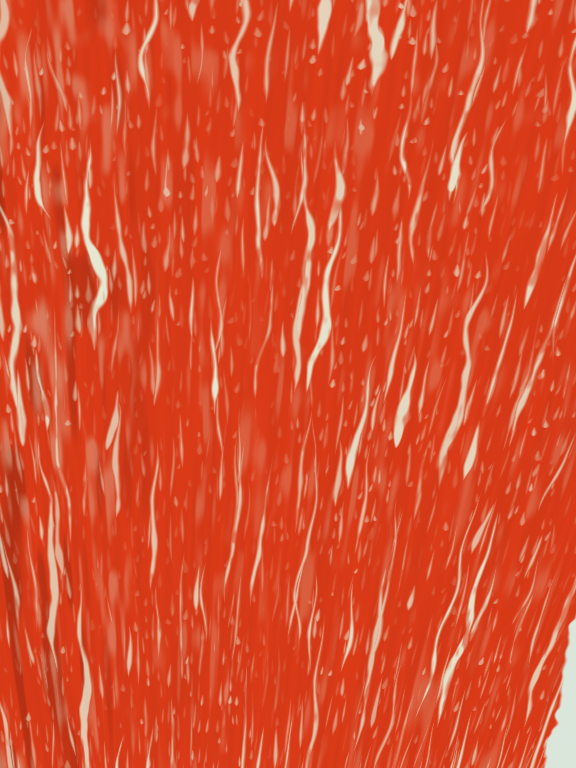
Give the GLSL for this texture, as a Shadertoy shader.

```glsl
// Red paint dragged over a pale wall, leaving fanned, broken cream streaks.

const vec3 RED = vec3(0.842, 0.225, 0.092);
const vec3 CREAM = vec3(0.90, 0.91, 0.82);
const vec3 WALL = vec3(0.86, 0.90, 0.86);
const float SOFTNESS = 0.0034;   // edge blur, in canvas widths
const float FAN_HEIGHT = 0.66;   // height at which the fan is undistorted
const float FAN_LEAN = -0.12;    // lean of the strokes at the left edge
const float FAN_SPREAD = 0.42;   // extra lean towards the right edge
const float SCUFF = 0.30;        // strength of the faint dry-brush marks
const float RIDGE = 0.16;        // strength of dark ridges at the left

float hash(vec2 p) {
    return fract(sin(dot(p, vec2(127.1, 311.7))) * 43758.5453);
}

float noise(vec2 p) {
    vec2 i = floor(p), f = fract(p);
    f = f * f * (3.0 - 2.0 * f);
    return mix(mix(hash(i), hash(i + vec2(1, 0)), f.x),
               mix(hash(i + vec2(0, 1)), hash(i + vec2(1, 1)), f.x), f.y);
}

// Straightens the fan, so that every brush stroke runs along y
vec2 fanCoords(vec2 p) {
    float h = p.y - FAN_HEIGHT;
    return vec2((p.x - FAN_LEAN * h) / (1.0 + FAN_SPREAD * h), p.y);
}

// One tapered, wavering streak per cell; opacity is a min-max range
float streaks(vec2 p, vec2 cell, float density, float halfWidth, vec2 opacity, float seed) {
    float cover = 0.0;
    float ragged = 0.45 + 1.1 * noise(p * vec2(75.0, 38.0) + seed);
    for (int k = -1; k <= 1; k++) {
        float column = floor(p.x / cell.x) + float(k);
        float y = p.y / cell.y + 7.0 * hash(vec2(column, seed));
        vec2 id = vec2(column, floor(y) + 31.0 * seed);
        if (hash(id) > density) continue;

        float size = hash(id + 0.37);
        float shift = hash(id + 0.71);
        float halfLength = mix(0.18, 0.49, hash(id + 0.53));
        float t = (fract(y) - mix(halfLength, 1.0 - halfLength, shift)) / halfLength;

        // Centre line: a slight tilt plus a slow waver
        float waver = noise(vec2(p.y * 13.0, column + seed)) - 0.5;
        float tilt = (hash(id + 0.19) - 0.5) * 0.25 * t;
        float centre = (column + mix(0.2, 0.8, shift) + tilt + 0.35 * waver) * cell.x;

        // Thin at the top, heavier towards the bottom
        float taper = sqrt(max(0.0, 1.0 - t * t));
        float body = mix(0.45, 1.1, smoothstep(0.5, -0.8, t)) * ragged;
        float width = halfWidth * mix(0.45, 1.3, size * size) * body * taper
                    - SOFTNESS * (1.0 - taper);
        float mask = smoothstep(SOFTNESS, -SOFTNESS, abs(p.x - centre) - width);
        cover = max(cover, mask * mix(opacity.x, opacity.y, hash(id + 0.83)));
    }
    return cover;
}

void mainImage(out vec4 fragColor, in vec2 fragCoord) {
    vec2 p = fragCoord / iResolution.x;
    vec2 q = fanCoords(p);
    q.x += 0.006 * (noise(q * vec2(9.0, 6.0)) - 0.5);
    float leftSide = smoothstep(0.42, 0.0, p.x);

    // Bare streaks, from long gashes to small flecks
    float bare = streaks(q, vec2(0.075, 0.46), 0.85, 0.0088, vec2(0.72, 1.0), 1.0);
    bare = max(bare, streaks(q, vec2(0.058, 0.25), 0.55, 0.0065, vec2(0.55, 0.95), 2.0));
    bare = max(bare, streaks(q, vec2(0.031, 0.13), 0.55, 0.0040, vec2(0.35, 0.85), 3.0));
    float cluster = smoothstep(0.25, 0.65, noise(q * vec2(11.0, 6.0) + 40.0));
    float flecks = max(streaks(q, vec2(0.017, 0.060), 0.55, 0.0032, vec2(0.2, 0.7), 4.0),
                       streaks(q, vec2(0.020, 0.028), 0.35, 0.0045, vec2(0.2, 0.75), 5.0));
    bare = max(bare, flecks * mix(0.35, 1.0, cluster));

    // Thin paint dragged back over some of the streaks
    float drag = noise(q * vec2(130.0, 45.0)) * noise(q * vec2(14.0, 8.0) + 9.0);
    bare *= 1.0 - 0.55 * smoothstep(0.3, 0.65, drag);

    // Faint dry-brush marks
    float dry = noise(q * vec2(95.0, 9.0)) * (0.5 + noise(q * vec2(45.0, 22.0)));
    float scuff = SCUFF * smoothstep(0.55, 1.15, dry) * mix(0.7, 1.25, leftSide);
    bare = max(bare, scuff);

    // Paint body with soft brush grain and darker ridges
    float grain = noise(q * vec2(120.0, 5.0)) - 0.5;
    float ridge = smoothstep(0.62, 0.85, noise(q * vec2(55.0, 6.0) + 70.0)) * leftSide;
    vec3 paint = RED * (1.0 + 0.05 * grain - RIDGE * ridge);
    vec3 color = mix(paint, CREAM, bare);

    // Unpainted wall in the lower right corner
    float frayed = 0.022 * (noise(p * vec2(40.0, 65.0)) - 0.5);
    float edge = p.x - 0.945 - 0.2 * p.y + frayed;
    color = mix(color, WALL, smoothstep(-SOFTNESS, SOFTNESS, edge));

    fragColor = vec4(color, 1.0);
}
```
